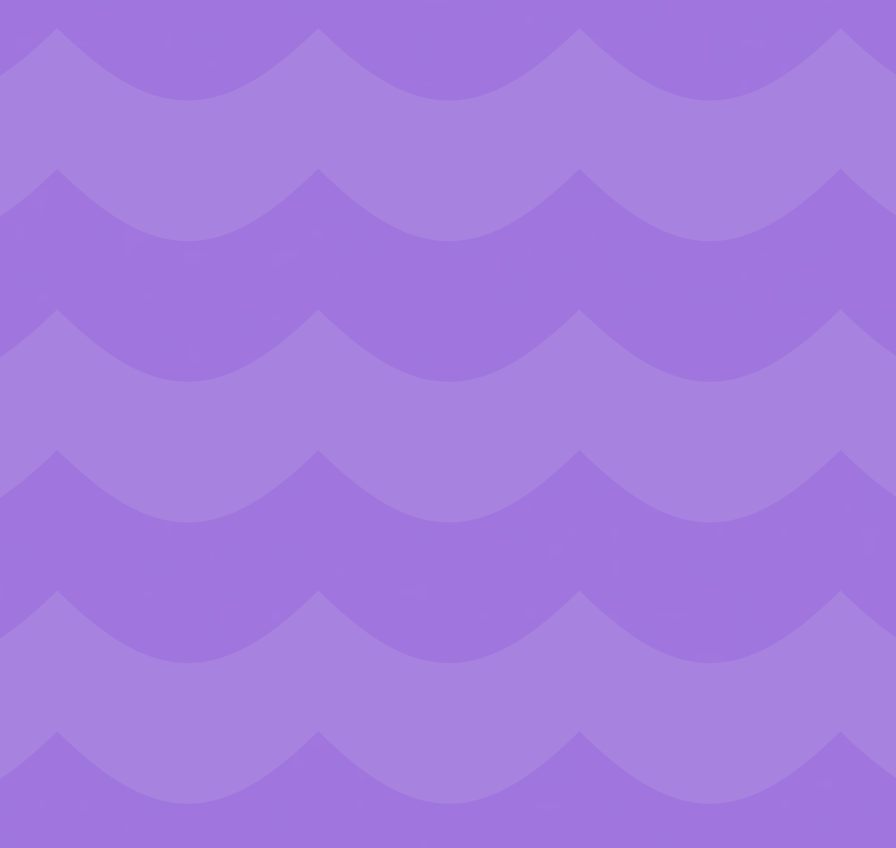
Reproduce this pattern procedurally as a Shadertoy shader.

```glsl
// Rows of scalloped waves in two close purples: hanging arcs meet in sharp crests.
// One arc is repeated across, and its height offsets evenly stacked bands;
// sine-hash value noise adds a very faint red mottling to the darker bands.

const vec3 DARK_PURPLE = vec3(0.627, 0.463, 0.871);
const vec3 LIGHT_PURPLE = vec3(0.655, 0.510, 0.875);

// Lengths in units of the canvas height
const float ARC_WIDTH = 0.3079;
const float ARC_HEIGHT = 0.0854;
const float ROW_PERIOD = 0.3317;
const vec2 FIRST_TROUGH = vec2(0.2214, 0.8815);

float hash(vec2 cell) {
    return fract(sin(dot(cell, vec2(127.1, 311.7))) * 43758.5453);
}

float valueNoise(vec2 p) {
    vec2 cell = floor(p);
    vec2 blend = smoothstep(0.0, 1.0, fract(p));
    float low = mix(hash(cell), hash(cell + vec2(1.0, 0.0)), blend.x);
    float high = mix(hash(cell + vec2(0.0, 1.0)), hash(cell + 1.0), blend.x);
    return mix(low, high, blend.y);
}

// Returns the rise above the trough and the slope of the repeated arc
vec2 scallop(float x, float width, float height) {
    float u = 2.0 * abs(fract(x / width + 0.5) - 0.5);
    float u2 = u * u;
    float rise = height * u2 * (1.12 - 0.12 * u2);
    float slope = height * u * (2.24 - 0.48 * u2) * 2.0 / width;
    return vec2(rise, slope);
}

// Signed distance to stacked bands, positive inside; each fills half a period
float bandDistance(float depth, float period) {
    float fromCentre = abs(fract(depth / period + 0.25) - 0.5);
    return (fromCentre - 0.25) * period;
}

void mainImage(out vec4 fragColor, in vec2 fragCoord) {
    vec2 p = fragCoord / iResolution.y;
    float pixel = 1.0 / iResolution.y;

    // Wavy bands, with the distance corrected for the slope of the edge
    vec2 arc = scallop(p.x - FIRST_TROUGH.x, ARC_WIDTH, ARC_HEIGHT);
    float depth = FIRST_TROUGH.y + arc.x - p.y;
    float dist = bandDistance(depth, ROW_PERIOD) / sqrt(1.0 + arc.y * arc.y);
    float light = smoothstep(-0.7 * pixel, 0.7 * pixel, -dist);

    // Faint mottling of the darker bands
    vec3 dark = DARK_PURPLE;
    dark.r += 0.006 * (valueNoise(p * 40.0) - 0.5);

    fragColor = vec4(mix(dark, LIGHT_PURPLE, light), 1.0);
}
```
